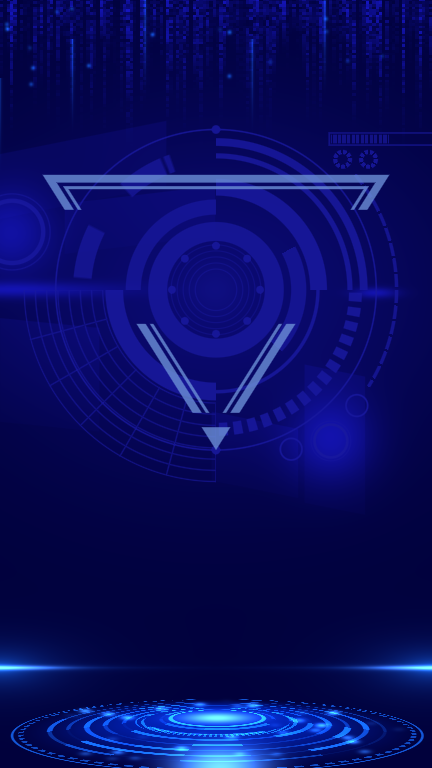
Give the GLSL for this background, as a Shadertoy shader.

```glsl
// Navy sci-fi interface: ring dial, triangle frame, data rain and a glowing floor disc.
// Lengths are fractions of the canvas width
const float TAU = 6.283185, TOP = 1.7778;
const vec2 DIAL = vec2(.5, 1.107), DISC = vec2(.503, .127);
const float DIAL_R = .371, TILT = .178, SINK = .11;
const float FRAME_TOP = 1.373, FRAME_TIP = .736, FLARE_Y = .232;
const vec3 NAVY = vec3(.002, .004, .235), HAZE = vec3(.045, .04, .25);
const vec3 INK = vec3(.095, .095, .62), STEEL = vec3(.42, .56, .84);
const vec3 CYAN = vec3(.12, .55, 1);
float px;

float hash(float x, float y) { return fract(sin(x * 12.99 + y * 78.23) * 4375.85); }
float above(float x, float edge) { return clamp((x - edge) / px + .5, 0., 1.); }
float band(float x, float lo, float hi) { return above(x, lo) - above(x, hi); }
float ring(float r, float radius, float w) { return band(r, radius - w, radius + w); }
float circle(vec2 p, float x, float y, float radius, float w) { return ring(distance(p, vec2(x, y)), radius, w); }
float glow(vec2 p, float x, float y, float w, float h) {
  p = (p - vec2(x, y)) / vec2(w, h);
  return exp(-dot(p, p));
}
float panel(vec2 p, float x, float y, float w, float h, float slope) {
  p -= vec2(x, y);
  p.y -= slope * p.x;
  return band(p.x, -w, w) * band(p.y, -h, h) * (.65 + .35 * p.y / h);
}

// Concentric rings, arcs and blocks; angles are in turns
float dial(vec2 q) {
  float r = length(q), a = fract(atan(q.y, q.x) / TAU), arm = TAU * r;
  float upRight = step(a, .25), downRight = step(.75, a);
  float downLeft = step(.5, a) - downRight, upLeft = step(.25, a) - step(.5, a);
  float ink = ring(r, DIAL_R, .0018) + .9 * band(r, .113, .157);
  ink += upRight * (band(r, .218, .257) + band(r, .304, .316) + band(r, .333, .351));
  ink += downLeft * band(r, .215, .256) + downRight * ring(r, .236, .004);
  ink += .85 * (upLeft + step(.88, a) + step(a, .08)) * band(r, .174, .209);
  // Core hoops and eight beads
  for (float i = 0.; i < 5.; i++) ink += .55 * ring(r, .048 + .014 * i, .0012);
  float bead = (fract(a * 8. + .5) - .5) / 8. * arm;
  ink += above(.009, length(vec2(r - .102, bead))) + .35 * (1. - smoothstep(0., .1, r));
  ink += above(.01, length(vec2(q.x, abs(q.y) - DIAL_R)));
  // Ticks, dashes, grid and blocks
  float tick = abs(fract(a * 60.) - .5) / 60. * arm;
  ink += downRight * band(r, .308, .338) * above(.005 * arm, tick);
  ink += .9 * ring(r, .418, .004) * step(abs(fract(a + .5) - .51), .1) * step(.15, fract(a * 72.));
  float rung = abs(fract((r - .444) / .026 + .5) - .5) * .026;
  float spoke = abs(fract(a * 24. + .5) - .5) / 24. * arm;
  ink += .75 * downLeft * band(r, .26, .446) * above(.0016, min(rung, spoke));
  float block = band(a, .314, .367) + band(a, .303, .31) + band(a, .425, .486);
  return min(ink + .85 * block * band(r, .289, .331), 1.);
}

// Side circles, two gears and a progress bar
float gadgets(vec2 p) {
  float ink = circle(p, .028, 1.241, .072, .005) + .7 * circle(p, .028, 1.241, .088, .0015);
  ink += circle(p, .766, .757, .038, .003) + .6 * circle(p, .766, .757, .046, .001);
  ink += circle(p, .674, .738, .025, .002) + circle(p, .826, .839, .025, .002);
  vec2 g = vec2(abs(p.x - .823) - .03, p.y - 1.409);
  ink += ring(length(g), .017, .005) * step(.3, fract(atan(g.y, g.x) / TAU * 9.));
  vec2 bar = abs(p - vec2(.882, 1.456)) - vec2(.12, .014);
  float edge = max(bar.x, bar.y);
  ink += ring(edge, 0., .0015) + .8 * above(-.004, edge) * step(p.x, .9) * step(.3, fract(p.x * 95.));
  return min(ink, 1.);
}

// Nested triangle outlines, cut open on the sides, with a solid tip
float frame(vec2 p) {
  float side = ((p.y - FRAME_TIP) * .63 - abs(p.x - .5)) * .846;
  float inset = min(side, FRAME_TOP - p.y);
  float outline = band(inset, 0., .018) + band(inset, .026, .033);
  return outline * (above(p.y, 1.292) + band(p.y, .822, 1.028)) + above(inset, 0.) * above(.789, p.y);
}

// Falling data, thin streaks and bright specks
vec3 rain(vec2 p) {
  vec2 cell = floor(p * vec2(130, 160));
  float fade = 1. - smoothstep(0., .08 + .28 * hash(cell.x, 3.), TOP - p.y);
  vec3 light = INK * fade * hash(cell.x, cell.y) * hash(cell.x, 8.) * .85;
  for (float i = 0.; i < 18.; i++) {
    float start = TOP - .09 * floor(i / 2.), x = abs(p.x - fract(.336 + .416 * i));
    if (i < 5.) light += CYAN * .4 * exp(-x / .0022) * smoothstep(start - .23, start, p.y) * step(p.y, start);
    light += CYAN * .6 * hash(i, 4.) * glow(p, hash(i, 1.), 1.57 + .2 * hash(i, 2.), .005, .005);
  }
  return light;
}

// Tilted disc: solves for the ellipse whose centre sinks as it grows
vec3 floorDisc(vec2 p) {
  vec2 q = vec2(p.x - DISC.x, DISC.y - p.y);
  float k = 1. / (TILT * TILT), A = 1. - k * SINK * SINK, B = k * q.y * SINK;
  float r = (sqrt(B * B + A * (q.x * q.x + k * q.y * q.y)) - B) / A;
  float a = atan((q.y - SINK * r) / TILT, q.x) / TAU;
  float lines = .6 * ring(r, .475, .003) + .5 * ring(r, .455, .006) * step(.45, fract(a * 70.));
  lines += .6 * band(r, .17, .19) * step(.5, fract(a * 90.)) + ring(r, .108, .005);
  for (float i = 0.; i < 7.; i++) {
    float arc = hash(floor(a * 14.), i);
    lines += ring(r, .13 + .043 * i, .003 + .005 * arc) * arc * .8;
  }
  vec3 light = CYAN * lines + vec3(0, .13, .5) * (1. - smoothstep(.1, .5, r));
  light += (CYAN + .35) * (glow(q, 0., .011, .075, .012) + glow(p, .51, 0., .1, .045));
  for (float i = 0.; i < 36.; i++) {
    float turn = TAU * hash(i, 11.), reach = .43 * sqrt(hash(i, 12.));
    light += (CYAN + .15) * hash(i, 13.) * glow(q, reach * cos(turn), reach * (TILT * sin(turn) + SINK), .014, .005);
  }
  return light;
}

void mainImage(out vec4 fragColor, in vec2 fragCoord) {
  vec2 p = fragCoord / iResolution.xy * vec2(1, TOP), q = p - DIAL;
  px = 1.2 / iResolution.x;
  // Backdrop with slanted panels and soft lamps
  float panels = panel(p, .19, 1.384, .195, .075, .2) + panel(p, .324, 1.269, .174, .058, .12)
    + panel(p, .115, .91, .115, .12, -.1) + panel(p, .59, .725, .1, .08, -.2) + panel(p, .775, .76, .07, .16, -.2);
  vec3 col = NAVY + HAZE * (.85 * glow(q, 0., 0., .55, .42) + .28 * panels);
  col += INK * .5 * (glow(p, .02, 1.241, .1, .1) + glow(p, .766, .757, .1, .1)
    + glow(p, 0., 1.107, .25, .018) + glow(p, .87, 1.1, .05, .012));
  col = mix(col + rain(p), INK, .85 * max(dial(q), gadgets(p)));
  col = mix(col, STEEL, .8 * frame(p));
  // Edge flares and floor
  vec2 e = vec2(min(p.x, 1. - p.x), abs(p.y - FLARE_Y));
  col += CYAN * (.8 * exp(-e.y / .005 - e.x / .14) + .55 * exp(-length(e * vec2(.6, 1.5)) / .05));
  col += STEEL * glow(e, 0., 0., .12, .005) + floorDisc(p);
  fragColor = vec4(min(col, 1.), 1);
}
```
